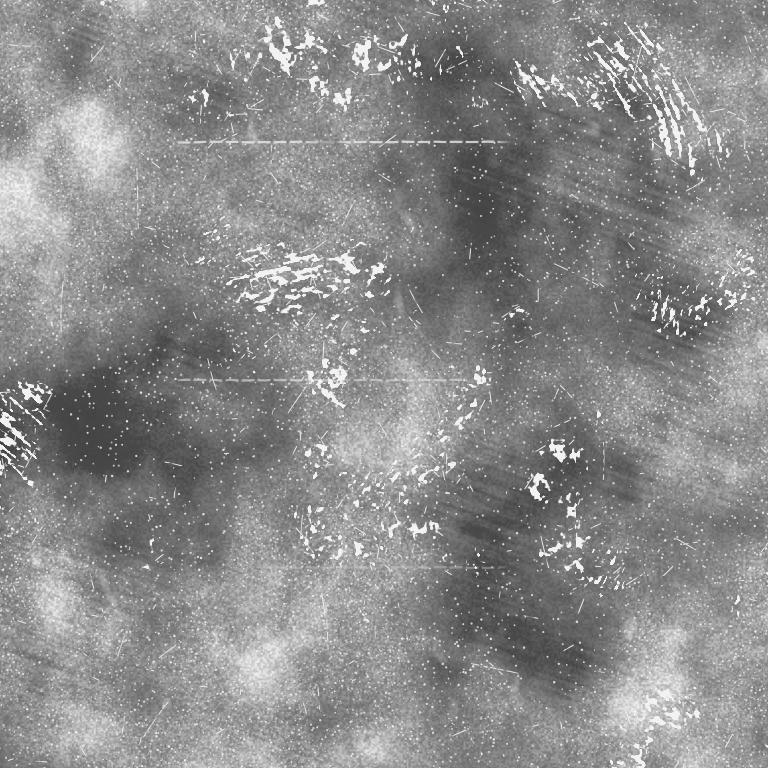
Give the GLSL for this texture, as a WebGL 2 fragment shader.

```glsl
#version 300 es
precision highp float;
// Worn grey surface: layered noise clouds with pale smears and faint rubbing,
// covered by cellular dust specks, clustered chips and scratches,
// and a few broken rows of horizontal dashes.

#define CLOUD_SCALE 4.5
#define CLOUD_CONTRAST 0.92
#define BASE_TONE 0.495
#define GRAIN_AMOUNT 0.17
#define DUST_CELLS 175.0
#define DUST_RADIUS 0.0013
#define DUST_DENSITY 0.24
#define SCRATCH_WIDTH 0.0007
#define CHIP_SCALE 125.0
#define CLUSTER_SCALE 6.5
#define DASHES 48.0
#define DASH_HALF_HEIGHT 0.0015

uniform vec2 u_resolution;
out vec4 fragColor;

float hash(vec2 p) {
  vec3 q = fract(vec3(p.xyx) * 0.1031);
  q += dot(q, q.yzx + 33.33);
  return fract((q.x + q.y) * q.z);
}

vec2 hash2(vec2 p) { return vec2(hash(p + 17.3), hash(p + 71.9)); }

mat2 rotation(float a) { return mat2(cos(a), sin(a), -sin(a), cos(a)); }

float noise(vec2 p) {
  vec2 i = floor(p), f = fract(p);
  f = f * f * (3.0 - 2.0 * f);
  return mix(mix(hash(i), hash(i + vec2(1, 0)), f.x),
             mix(hash(i + vec2(0, 1)), hash(i + 1.0), f.x), f.y);
}

float fbm(vec2 p) {
  float sum = 0.0, weight = 1.0, total = 0.0;
  for (int i = 0; i < 5; i++) {
    sum += weight * noise(p);
    total += weight;
    weight *= 0.6;
    p = rotation(0.6) * p * 2.03 + 19.7;
  }
  return sum / total;
}

// Coverage of a shape whose signed distance is d, one pixel soft
float cover(float d, float px) { return 1.0 - smoothstep(-0.6 * px, 0.6 * px, d); }

// Round specks, one per occupied cell
float dust(vec2 p, float cells, float radius, float density, float px) {
  vec2 base = floor(p * cells);
  float result = 0.0;
  for (int k = 0; k < 9; k++) {
    vec2 id = base + vec2(k % 3, k / 3) - 1.0;
    float size = radius * mix(0.65, 1.25, hash(id + 5.1));
    float d = length(p - (id + hash2(id)) / cells) - size;
    float present = step(hash(id + 41.7), density);
    result = max(result, present * cover(d, px) * mix(0.6, 1.0, hash(id + 9.4)));
  }
  return result;
}

// Short straight scratches, sharing a loose local direction
float scratches(vec2 p, float cells, float density, float px) {
  vec2 base = floor(p * cells);
  float result = 0.0;
  for (int k = 0; k < 9; k++) {
    vec2 id = base + vec2(k % 3, k / 3) - 1.0;
    vec2 h = hash2(id + 131.0);
    float angle = 6.0 * noise(id / cells * 5.0) + 1.8 * (h.x - 0.5);
    vec2 q = rotation(angle) * (p - (id + hash2(id)) / cells);
    float reach = mix(0.15, 0.8, h.y * h.y) / cells;
    q.y += 3.0 * (h.x - 0.5) * q.x * q.x;
    float d = length(vec2(max(abs(q.x) - reach, 0.0), q.y)) - SCRATCH_WIDTH;
    result = max(result, cover(d, px) * step(hash(id + 63.0), density));
  }
  return result * smoothstep(0.25, 0.55, noise(p * 190.0));
}

// Soft upright smears with ragged outlines
float smears(vec2 p) {
  vec2 base = floor(p * 10.0);
  float result = 0.0;
  vec2 ragged = 0.012 * (vec2(noise(p * 60.0), noise(p * 60.0 + 40.0)) - 0.5);
  for (int k = 0; k < 9; k++) {
    vec2 id = base + vec2(k % 3, k / 3) - 1.0;
    vec2 q = rotation(0.7 * (hash(id + 3.0) - 0.5)) * (p + ragged - (id + hash2(id)) / 10.0);
    q /= vec2(0.009, mix(0.012, 0.034, hash(id + 8.0)));
    result = max(result, step(hash(id + 27.0), 0.36) * (1.0 - smoothstep(0.4, 1.1, length(q))));
  }
  return result;
}

// Broken horizontal rows of dashes
float dashRows(vec2 p, float px) {
  float result = 0.0;
  for (int i = 0; i < 3; i++) {
    float row = float(i);
    float y = 0.815 - 0.31 * row + 0.033 * row * (row - 1.0);
    float wobble = 0.0012 * (noise(vec2(p.x * 90.0, row)) - 0.5);
    float d = abs(p.y - y + wobble) - DASH_HALF_HEIGHT;
    float dash = 1.0 - smoothstep(0.36, 0.44, abs(fract(p.x * DASHES) - 0.5));
    float span = smoothstep(0.22, 0.24, p.x) * (1.0 - smoothstep(0.64, 0.67, p.x));
    float worn = smoothstep(0.3, 0.5, noise(vec2(p.x * 14.0, 7.0 + 5.0 * row)));
    result = max(result, cover(d, px) * dash * span * worn * (1.0 - 0.3 * row));
  }
  return result;
}

void main() {
  vec2 p = gl_FragCoord.xy / u_resolution.y;
  float px = 1.0 / u_resolution.y;

  // Clouded ground with bright cores and a soft upright panel
  float cloud = fbm(p * CLOUD_SCALE + 3.0);
  float tone = BASE_TONE + CLOUD_CONTRAST * (cloud - 0.5) + 0.8 * max(cloud - 0.62, 0.0);
  float edge = 0.01 * (noise(p * 35.0) - 0.5);
  tone += 0.04 * smoothstep(0.862, 0.875, p.x + edge) * (1.0 - smoothstep(0.97, 0.99, p.x + edge));
  tone += 0.12 * smears(p) * noise(p * 45.0 + 11.0) * 1.5;

  // Faint rubbing and fine grain, stronger on light areas
  float light = smoothstep(0.4, 0.64, cloud);
  float rub = noise(rotation(0.35) * p * vec2(9.0, 230.0)) - 0.5;
  tone += 0.1 * rub * smoothstep(0.5, 0.75, noise(p * 8.0 + 50.0));
  tone += GRAIN_AMOUNT * mix(0.5, 1.2, light) * (noise(p * 390.0) - 0.5);
  tone = max(tone, 0.29 + 0.2 * (tone - 0.29));

  // White wear: dust, chips, scratches and dashes
  float cluster = smoothstep(0.54, 0.74, fbm(p * CLUSTER_SCALE + 80.0));
  float patchy = mix(0.4, 1.5, noise(p * 13.0 + 30.0)) * mix(0.65, 1.35, light);
  float white = 0.9 * dust(p, DUST_CELLS, DUST_RADIUS, DUST_DENSITY * patchy, px);
  white = max(white, 0.45 * dust(p + 7.0, 260.0, 0.0009, 0.4 * light * patchy, px));
  vec2 c = rotation(0.5 + 2.0 * noise(p * 4.0 + 9.0)) * (p - floor(p * 4.0) / 4.0);
  float chip = 0.65 * noise(c * CHIP_SCALE * vec2(0.7, 1.5) + 60.0) + 0.35 * noise(p * 260.0);
  float limit = mix(0.97, 0.56, cluster);
  white = max(white, smoothstep(limit, limit + 0.09, chip));
  white = max(white, 0.85 * scratches(p, 20.0, 0.06 + 0.5 * cluster, px));
  white = max(white, 0.9 * scratches(p + 3.0, 52.0, 0.04 + 0.6 * cluster, px));
  white = max(white, 0.75 * dashRows(p, px));

  tone = mix(tone, 0.95, white);
  fragColor = vec4(vec3(clamp(tone, 0.0, 1.0)) * vec3(1.0, 0.998, 1.0), 1.0);
}
```
